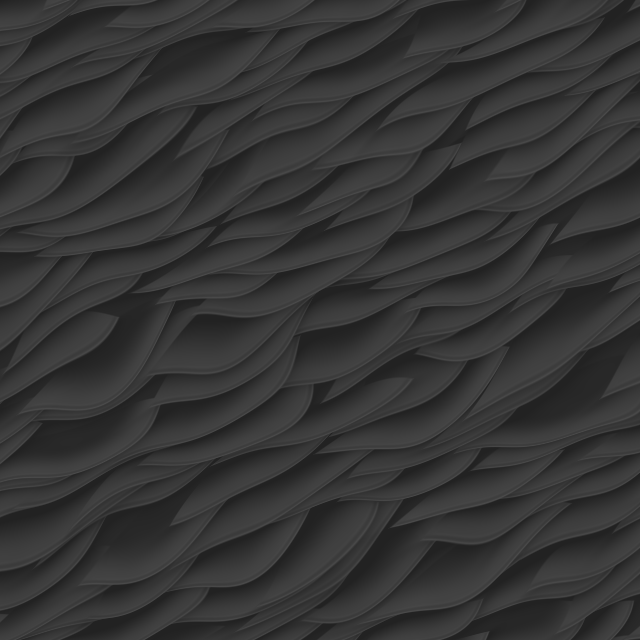
This texture is drawn by a Shadertoy shader. Its source:

```glsl
// Dark overlapping feather-like scales, swept diagonally up to the right.

vec2 hash2(vec2 p) {
    vec3 q = fract(p.xyx * vec3(0.1031, 0.1030, 0.0973));
    q += dot(q, q.yzx + 33.33);
    return fract((q.xx + q.yz) * q.zy);
}

// Layered sines that bend the flow into shallow S curves.
vec2 bendFlow(vec2 p) {
    p.y += 0.011 * sin(p.x * 11.0 + p.y * 17.0)
         + 0.006 * sin(p.x * 23.0 - p.y * 31.0 + 1.7);
    p.x += 0.020 * sin(p.y * 27.0 + p.x * 5.0);
    return p;
}

// Soft surface mottling, stretched along the flow.
float mottling(vec2 p) {
    return sin(p.x * 41.0 + 3.0 * sin(p.y * 37.0))
         * sin(p.y * 93.0 + 2.0 * sin(p.x * 29.0));
}

void mainImage(out vec4 fragColor, in vec2 fragCoord) {
    vec2 uv = fragCoord / iResolution.y;
    float soft = max(1.0 / iResolution.y, 0.001);

    // x runs along the scales, y across them
    float c = cos(0.53), s = sin(0.53);
    vec2 flow = bendFlow(vec2(c * uv.x + s * uv.y, c * uv.y - s * uv.x));
    vec2 cellSize = vec2(0.21, 0.046);
    vec2 home = floor(flow / cellSize);
    float shade = 0.17;

    // Paint from the lowest row up, so upper scales cover lower ones
    for (int row = -3; row <= 3; row++) {
        for (int column = -2; column <= 2; column++) {
            vec2 cell = home + vec2(column, row);
            vec2 jitter = hash2(cell + 71.0);
            vec2 form = hash2(cell + 193.0);
            vec2 traits = hash2(cell + 317.0);
            vec2 local = flow - (cell + 0.15 + 0.7 * jitter) * cellSize;

            // Leaf outline: tilted, slightly bent, fuller toward the right tip
            float halfLength = mix(0.13, 0.20, form.x);
            float halfWidth = mix(0.024, 0.050, form.y);
            float x = local.x / halfLength;
            float y = local.y - local.x * (traits.x - 0.5) * 0.22
                    - 0.007 * sin(x * 3.0 + traits.y * 6.3);
            float profile = (1.0 - x * x) * (1.0 + 0.35 * clamp(x, -1.0, 1.0));
            float slope = 2.0 * x * halfWidth / halfLength;
            float inside = (halfWidth * profile - abs(y)) / sqrt(1.0 + slope * slope);
            float depth = halfWidth * profile + y;

            // Shadow cast below the lower edge
            float below = smoothstep(0.004, -0.008, y);
            shade *= 1.0 - 0.23 * below * exp(min(inside, 0.0) / 0.011);

            // Body: lit near the lower edge, dark toward the hidden top
            float body = mix(0.258, 0.158, smoothstep(0.010, 0.058, depth));
            body += 0.012 * (traits.y - 0.5) + 0.003 * mottling(flow + jitter);
            body -= 0.022 * exp(-pow((depth - 0.0045) / 0.0025, 2.0));

            // Thin rim light and a fainter parallel crease
            float lower = smoothstep(0.004, -0.004, y);
            body += 0.034 * lower * exp(-pow((inside - 0.0012) / 0.0013, 2.0));
            body += 0.012 * lower * exp(-pow((inside - 0.0078) / 0.0016, 2.0));

            shade = mix(shade, body, smoothstep(-soft, soft, inside));
        }
    }

    fragColor = vec4(vec3(clamp(shade, 0.135, 0.29)), 1.0);
}
```
